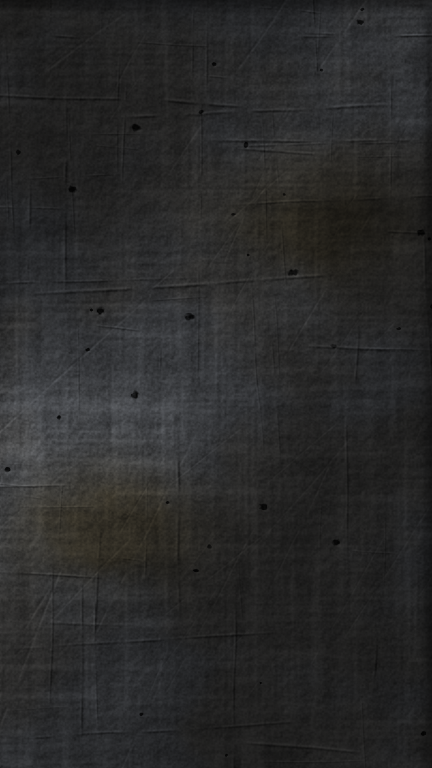
Write a WebGL 1 fragment shader that draws this texture.

```glsl
precision highp float;
// Dark, worn sheet metal: broad cloudy light with brown stains, a leathery
// embossed grain, and families of engraved scratches and small pits.
// Lengths are in canvas widths; each scratch is a dark groove with a lit lip.
uniform vec2 u_resolution;

const float BASE_TONE = 0.128;
const float BAND_TONE = 0.066;
const float GLOW_TONE = 0.115;
const float CLOUD_TONE = 0.075;
const float GRAIN_CONTRAST = 0.50;
const float BRUSH_CONTRAST = 0.30;
const float SCRATCH_CONTRAST = 0.36;
const float PIT_DEPTH = 0.75;
const vec3 STEEL_TINT = vec3(0.97, 1.0, 1.05);
const vec3 NEUTRAL_TINT = vec3(1.01, 1.0, 0.985);
const vec3 STAIN_TINT = vec3(1.07, 0.99, 0.80);

float hash(vec2 p) {
  vec3 q = fract(vec3(p.xyx) * 0.1031);
  q += dot(q, q.yzx + 33.33);
  return fract((q.x + q.y) * q.z);
}

vec4 randoms(float id) {
  return vec4(hash(vec2(id, 1.7)), hash(vec2(id, 5.3)),
              hash(vec2(id, 9.1)), hash(vec2(id, 13.9)));
}

float noise(vec2 p) {
  vec2 i = floor(p), f = fract(p);
  f = f * f * (3.0 - 2.0 * f);
  return mix(mix(hash(i), hash(i + vec2(1, 0)), f.x),
             mix(hash(i + vec2(0, 1)), hash(i + vec2(1, 1)), f.x), f.y);
}

float fbm(vec2 p) {
  float sum = 0.0, gain = 0.5;
  for (int i = 0; i < 5; i++) {
    sum += gain * noise(p);
    p = mat2(1.6, 1.2, -1.2, 1.6) * p + 7.3;
    gain *= 0.5;
  }
  return sum;
}

// Soft elliptical spot of light or stain.
float spot(vec2 p, vec2 center, vec2 radius) {
  vec2 q = (p - center) / radius;
  return exp(-dot(q, q));
}

// One engraved line; lip is the strength of its bright edge.
float scratch(vec2 p, vec4 r, float aspect, float angle, float halfLength, float lip) {
  vec2 dir = vec2(cos(angle), sin(angle));
  vec2 q = p - r.xy * vec2(1.0, aspect);
  float along = dot(q, dir);
  float wobble = 0.006 * (noise(vec2(along * 7.0, r.x * 90.0)) - 0.5);
  float across = dot(q, vec2(-dir.y, dir.x)) + wobble;
  float width = mix(0.0017, 0.0029, r.w * r.w);
  float groove = exp(-pow(across / width, 2.0));
  float edge = exp(-pow((across - 1.9 * width) / width, 2.0));
  float ends = 1.0 - smoothstep(0.6, 1.0, abs(along) / halfLength);
  float wear = smoothstep(0.15, 0.65, noise(vec2(along * 18.0, r.y * 70.0)));
  return (lip * edge - groove) * ends * wear * mix(0.35, 1.0, r.w);
}

float scratches(vec2 p, float aspect) {
  float sum = 0.0;
  for (int i = 0; i < 40; i++) {
    float id = float(i);
    vec4 v = randoms(id + 11.0), h = randoms(id + 111.0), d = randoms(id + 211.0);
    sum += scratch(p, v, aspect, 1.571 + 0.16 * (v.z - 0.5), mix(0.08, 0.5, v.z * v.w), 0.55);
    sum += scratch(p, h, aspect, 0.20 * (h.z - 0.6), mix(0.05, 0.48, h.z * h.w), 0.85);
    // Diagonal scuffs are mostly bright, shallow lines.
    sum -= 0.65 * scratch(p, d, aspect, mix(0.6, 1.2, d.z), mix(0.08, 0.4, d.w), 0.4);
  }
  return sum;
}

float pits(vec2 p, float aspect) {
  float sum = 0.0;
  for (int i = 0; i < 34; i++) {
    vec4 r = randoms(float(i) + 311.0);
    float radius = mix(0.003, 0.009, r.z * r.z);
    vec2 q = (p - r.xy * vec2(1.0, aspect)) / radius;
    q.x *= mix(0.55, 1.1, r.w);
    float ragged = 0.7 * (noise(p * 190.0) - 0.5);
    sum -= 1.0 - smoothstep(0.6, 1.35, length(q) + ragged);
    sum += 0.3 * exp(-3.0 * dot(q - vec2(0.8, -1.2), q - vec2(0.8, -1.2)));
  }
  return sum;
}

void main() {
  vec2 uv = gl_FragCoord.xy / u_resolution;
  vec2 p = gl_FragCoord.xy / u_resolution.x;
  float aspect = u_resolution.y / u_resolution.x;

  // Broad light: a rising diagonal band and a glow at the left edge.
  float clouds = fbm(p * 3.2 + 4.0) - 0.48;
  float band = exp(-pow((uv.y - 0.22 - 0.78 * uv.x + 0.3 * clouds) / 0.30, 2.0));
  float glow = spot(uv, vec2(0.0, 0.43), vec2(0.42, 0.14));
  float tone = BASE_TONE + BAND_TONE * band + GLOW_TONE * glow + CLOUD_TONE * clouds;
  float stain = spot(uv, vec2(0.74, 0.71), vec2(0.19, 0.07))
              + spot(uv, vec2(0.26, 0.31), vec2(0.20, 0.07));
  stain = clamp(stain * (0.4 + 1.5 * fbm(p * 12.0)), 0.0, 1.0);
  tone *= 1.0 - 0.22 * stain;

  // Surface relief: embossed grain, blotches and brushed streaks.
  vec2 lightStep = vec2(0.003, -0.004);
  float grain = fbm(p * 70.0) - fbm((p + lightStep) * 70.0);
  grain += 0.45 * (noise(p * 230.0) - 0.5) + 0.5 * (fbm(p * 24.0) - 0.48);
  float brush = noise(p * vec2(130.0, 5.0)) * noise(p * vec2(34.0, 3.0) + 9.0)
              + noise(p * vec2(6.0, 140.0)) * noise(p * vec2(3.0, 30.0) + 5.0) - 0.5;
  float relief = GRAIN_CONTRAST * grain + BRUSH_CONTRAST * brush;
  relief += SCRATCH_CONTRAST * clamp(scratches(p, aspect), -1.4, 1.4);
  relief += PIT_DEPTH * clamp(pits(p, aspect), -1.0, 0.5);
  tone *= max(1.0 + relief, 0.12);

  // Darkened border, then cool steel mixed with neutral and brown areas.
  vec2 border = smoothstep(vec2(0.0), vec2(0.03, 0.02), 1.0 - uv);
  tone *= mix(0.65, 1.0, border.x * border.y);
  float cool = smoothstep(-0.12, 0.12, clouds + 0.12 * band - 0.06);
  vec3 tint = mix(mix(NEUTRAL_TINT, STEEL_TINT, cool), STAIN_TINT, stain);
  gl_FragColor = vec4(tone * tint, 1.0);
}
```
